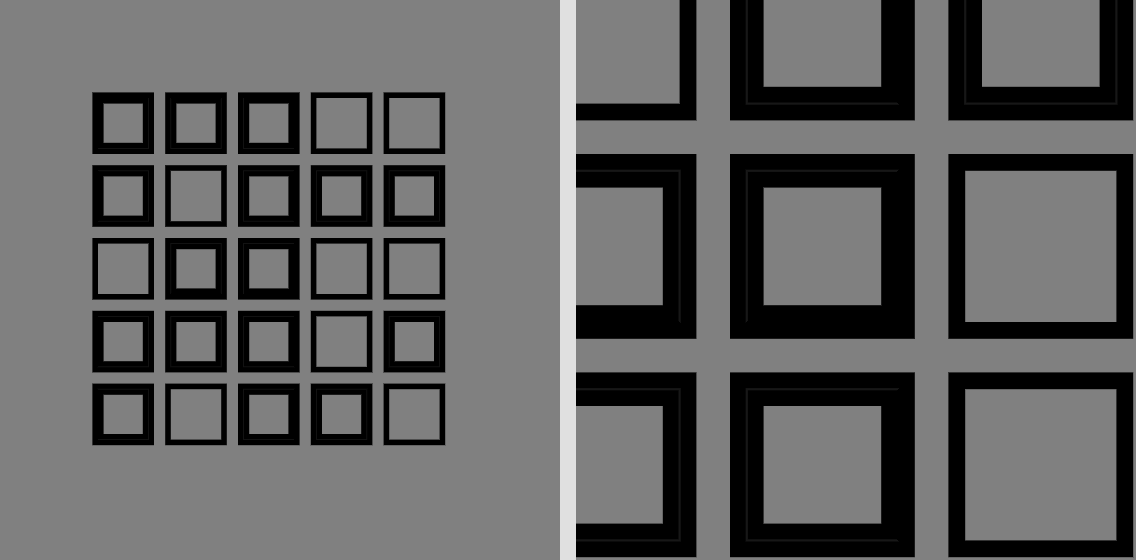
Left: the whole. Right: its middle third, enlarged.
A WebGL 2 fragment shader for this pattern:

```glsl
#version 300 es
precision highp float;
// Five by five black square frames on flat grey, on a regular grid.
// Each frame is a band between two box distances; a column-wise rhythm
// doubles some bands, and a faint hairline seam splits the doubled ones.

uniform vec2 u_resolution;
out vec4 fragColor;

// Signed distance to a centred square.
float square(vec2 p, float halfSide) {
  vec2 d = abs(p) - halfSide;
  return max(d.x, d.y);
}

// Which frames carry a second, inner band; rows count from the top.
bool isDoubled(ivec2 cell) {
  int beat = cell.y % 3;
  if (cell.x < 2) return beat != 2 - cell.x;
  if (cell.x == 2) return true;
  if (cell.x == 3) return beat == 1;
  return cell.y % 2 == 1;
}

// Antialiased coverage of the inside of a distance.
float cover(float d, float pixel) {
  return clamp(0.5 - d / pixel, 0.0, 1.0);
}

void main() {
  float side = min(u_resolution.x, u_resolution.y);
  float pixel = 1.0 / side;
  vec2 uv = (gl_FragCoord.xy - 0.5 * u_resolution) / side + 0.5;
  uv.y = 1.0 - uv.y;

  // Nearest frame and position relative to its centre.
  vec2 cell = clamp(floor((uv - 0.155) / 0.13), 0.0, 4.0);
  vec2 p = uv - (0.22 + 0.13 * cell);
  bool doubled = isDoubled(ivec2(cell));

  // Frame band, single or double width.
  float hole = square(p, doubled ? 0.035 : 0.045);
  float frame = cover(max(square(p, 0.055), -hole), pixel);

  // Hairline seam, closed up on certain sides of the first and third lines.
  vec2 closedLine = mix(vec2(0.0), vec2(2.0), step(0.0, p));
  vec2 open = step(0.5, abs(cell - closedLine));
  vec2 q = abs(p);
  vec2 onSide = vec2(step(q.y, q.x), step(q.x, q.y));
  float seam = cover(abs(square(p, 0.045)) - 0.00065, pixel);
  seam *= dot(open, onSide) > 0.5 && doubled ? 1.0 : 0.0;

  vec3 grey = vec3(0.502);
  vec3 ink = mix(vec3(0.0), vec3(0.09), min(seam, 1.0));
  fragColor = vec4(mix(grey, ink, frame), 1.0);
}
```
